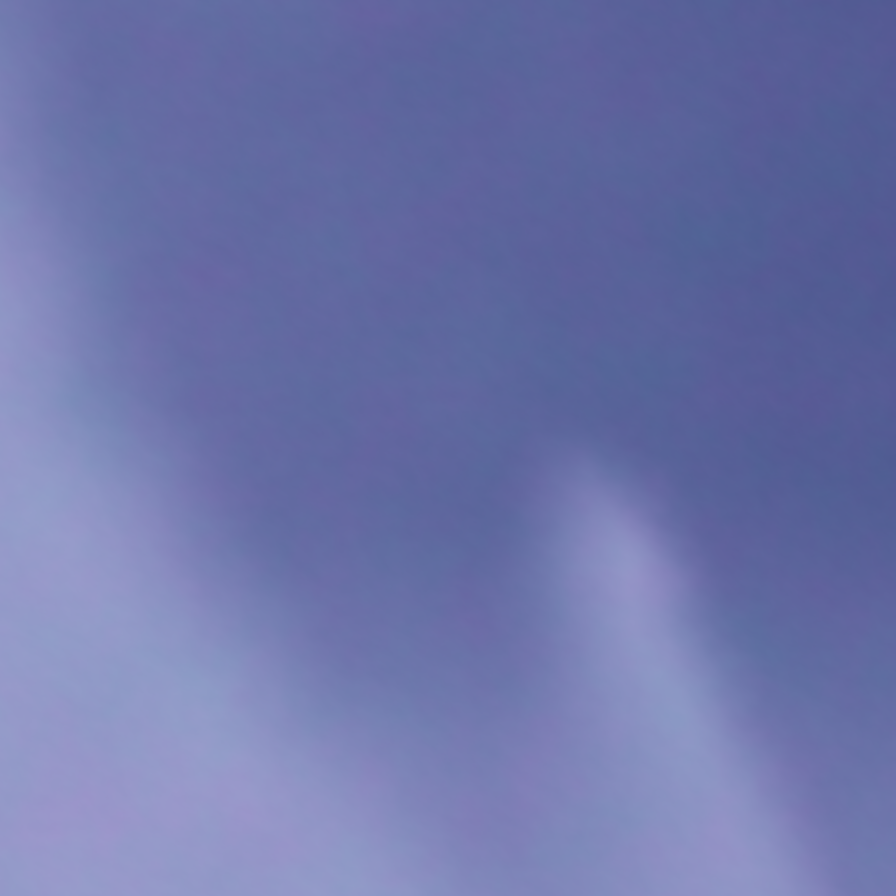
This texture is drawn by a WebGL 1 fragment shader. Its source:

```glsl
precision highp float;

uniform vec2 u_resolution;

vec2 hashGradient(vec2 cell) {
  vec3 q = fract(cell.xyx * vec3(0.1031, 0.1030, 0.0973));
  q += dot(q, q.yzx + 33.33);
  float angle = 6.2832 * fract((q.x + q.y) * q.z);
  return vec2(cos(angle), sin(angle));
}

float gradientNoise(vec2 p) {
  vec2 i = floor(p);
  vec2 f = p - i;
  vec2 w = f * f * f * (f * (f * 6.0 - 15.0) + 10.0);
  vec2 e = vec2(1.0, 0.0);
  float low = mix(dot(hashGradient(i), f),
                  dot(hashGradient(i + e.xy), f - e.xy), w.x);
  float high = mix(dot(hashGradient(i + e.yx), f - e.yx),
                   dot(hashGradient(i + e.xx), f - e.xx), w.x);
  return mix(low, high, w.y);
}

float fbm(vec2 p) {
  float sum = 0.0;
  float amplitude = 0.5;
  for (int i = 0; i < 4; i++) {
    sum += amplitude * gradientNoise(p);
    p = mat2(1.6, 1.2, -1.2, 1.6) * p + 7.3;
    amplitude *= 0.5;
  }
  return sum;
}

// Broad haze filling the lower left, behind a curved diagonal edge
float hazeBank(vec2 p) {
  float edge = 0.5 - 0.9 * p.y + 0.35 * p.y * p.y;
  return 1.0 - smoothstep(-0.14, 0.15, p.x - edge);
}

// Leaning plume: crisper on its right side, fading out to the left and top
float plume(vec2 p) {
  float side = p.x - (0.9 - 0.4 * p.y);
  float right = 1.0 - smoothstep(-0.07, 0.06, side);
  float left = smoothstep(-0.4 + 0.5 * p.y, -0.05, side);
  return right * left * (1.0 - smoothstep(0.34, 0.55, p.y));
}

void main() {
  vec2 uv = gl_FragCoord.xy / u_resolution;
  vec2 warp = vec2(fbm(uv * 4.0 + 3.1), fbm(uv * 4.0 + 17.7));
  vec2 p = uv + 0.055 * warp;

  // Sky brightness, darkest at the upper right
  float light = 0.33 - 0.3 * p.x + 0.42 * (1.0 - smoothstep(0.0, 0.52, p.y));
  light = mix(light, 0.93, hazeBank(p));
  light = mix(light, 0.92, 0.9 * plume(p));
  light += 0.1 * fbm(uv * 5.0 + 41.0);

  // Faint short strokes slanting down to the right
  vec2 slanted = mat2(0.85, 0.53, -0.53, 0.85) * uv;
  light += 0.055 * fbm(slanted * vec2(38.0, 60.0) + 9.0);

  vec3 duskBlue = vec3(0.315, 0.350, 0.570);
  vec3 paleLilac = vec3(0.600, 0.620, 0.800);
  vec3 color = mix(duskBlue, paleLilac, clamp(light, 0.0, 1.0));
  color.b += 0.035 * light * (1.0 - light);

  // Patches drifting between violet and blue
  float tint = fbm(uv * 6.0 + 63.0) + 0.5 * fbm(uv * 28.0 + 85.0);
  color += tint * vec3(0.05, -0.035, 0.01);

  gl_FragColor = vec4(color, 1.0);
}
```
